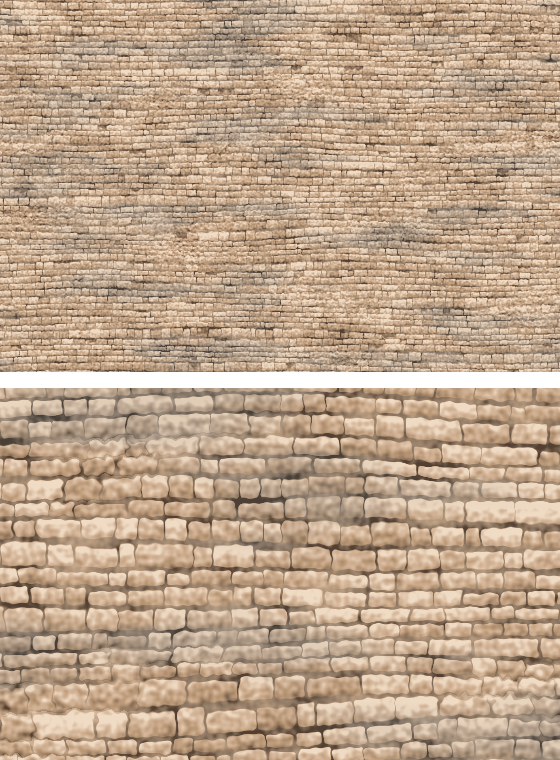
Top: the whole. Bottom: its middle third, enlarged.
Write a WebGL 2 fragment shader that draws this texture.

```glsl
#version 300 es
precision highp float;
// Weathered wall of small sandstone blocks in thin, gently wavy courses.
// Each course is split into jittered rounded boxes, lit from above, with
// gradient noise for worn edges, rubble patches, grey dust and fine grain.
uniform vec2 u_resolution;
out vec4 fragColor;

float hash(vec2 p) {
  vec3 a = fract(p.xyx * vec3(0.1031, 0.1030, 0.0973));
  a += dot(a, a.yzx + 33.33);
  return fract((a.x + a.y) * a.z);
}

float cornerSlope(vec2 cell, vec2 offset) {
  float angle = 6.2832 * hash(cell + 71.0);
  return dot(vec2(cos(angle), sin(angle)), offset);
}

// Gradient noise, roughly -1 to 1
float noise(vec2 p) {
  vec2 i = floor(p), f = p - i;
  vec2 s = f * f * f * (f * (f * 6.0 - 15.0) + 10.0);
  vec2 e = vec2(0.0, 1.0);
  float low = mix(cornerSlope(i, f), cornerSlope(i + e.yx, f - e.yx), s.x);
  float high = mix(cornerSlope(i + e, f - e), cornerSlope(i + 1.0, f - 1.0), s.x);
  return 1.5 * mix(low, high, s.y);
}

float fbm(vec2 p) {
  float sum = 0.0, amp = 0.6;
  for (int k = 0; k < 4; k++) {
    sum += amp * noise(p);
    p = p * 2.07 + 17.3;
    amp *= 0.55;
  }
  return sum;
}

// Position of the joint to the left of a block
float joint(float block, float row) {
  return block + 0.62 * (hash(vec2(block, row)) - 0.5);
}

vec3 stoneRamp(float t) {
  vec3 c = mix(vec3(0.34, 0.24, 0.17), vec3(0.58, 0.47, 0.37), smoothstep(0.0, 0.28, t));
  c = mix(c, vec3(0.72, 0.59, 0.46), smoothstep(0.24, 0.5, t));
  c = mix(c, vec3(0.81, 0.685, 0.57), smoothstep(0.46, 0.68, t));
  return mix(c, vec3(0.93, 0.85, 0.76), smoothstep(0.64, 0.98, t));
}

void main() {
  vec2 p = gl_FragCoord.xy / u_resolution.y;
  float px = 1.0 / u_resolution.y;

  // Large patches: crumbled rubble and grey dust, stretched along the courses
  float rubble = smoothstep(0.1, 0.5, fbm(p * vec2(3.0, 9.0) + 5.0));
  float grey = smoothstep(-0.1, 0.5, fbm(p * vec2(2.4, 11.0) + 31.0));

  // Worn outlines and wavy courses of uneven thickness
  vec2 w = p + (0.0016 + 0.003 * rubble) * vec2(noise(p * 110.0), noise(p * 110.0 + 43.0));
  float v = 55.0 * (w.y + 0.007 * noise(p * vec2(2.0, 4.0)) + 0.002 * noise(p * vec2(9.0, 14.0)));
  v += 0.6 * noise(vec2(p.x * 1.7, v * 0.38));
  float row = floor(v);

  // Find the block within its course
  float perUnit = mix(26.0, 40.0, hash(vec2(row, 7.0)));
  float u = w.x * perUnit + 50.0 * hash(vec2(row, 19.0)) + 0.8 * noise(vec2(p.x * 6.0, row * 1.37));
  float block = floor(u);
  if (u < joint(block, row)) block -= 1.0;
  else if (u > joint(block + 1.0, row)) block += 1.0;
  float left = joint(block, row), right = joint(block + 1.0, row);
  vec2 id = vec2(block, row);
  float toneSeed = hash(id + 113.0), sizeSeed = hash(id + 211.0);

  // Rounded box in canvas units, with a randomly lowered top
  float up = v - row;
  float top = 1.0 - 0.2 * sizeSeed * sizeSeed;
  vec2 centre = vec2((u - 0.5 * (left + right)) / perUnit, (up - 0.5 * top) / 55.0);
  vec2 halfSize = vec2(0.5 * (right - left) / perUnit, 0.5 * top / 55.0);
  halfSize -= vec2(0.0003 + 0.0014 * hash(id + 307.0), 0.0014);
  vec2 q = abs(centre) - halfSize + 0.0025;
  float d = length(max(q, 0.0)) + min(max(q.x, q.y), 0.0) - 0.0025;
  float face = 1.0 - smoothstep(-0.5 * px, 0.0003 + 0.5 * px, d);

  // Tone of the face: block variation, lit upper rim, shaded foot, grain
  float grain = 0.7 * noise(p * 175.0) + 0.6 * noise(p * vec2(80.0, 120.0) + 9.0);
  float broad = fbm(p * vec2(4.0, 8.0) + 63.0) + 0.7 * noise(p * vec2(6.0, 24.0) + 22.0);
  float tone = 0.67 + 0.26 * (toneSeed - 0.5) + 0.16 * broad;
  tone += 0.2 * smoothstep(0.45, 0.8, up) - 0.17 * (1.0 - smoothstep(0.08, 0.42, up));
  tone += 0.31 * grain;

  // Joints: dark cracks in places, dusty mortar in others
  float crack = 0.25 + 0.3 * noise(p * vec2(22.0, 38.0) + 77.0) + 0.2 * grain + 0.15 * broad;
  float cover = mix(face, 1.0, 0.5 * rubble);
  float t = mix(crack, tone, cover);

  // Rubble: small chips, each with a shadow below
  float chips = noise(p * vec2(95.0, 125.0)) - noise((p + vec2(0.0, 0.004)) * vec2(95.0, 125.0));
  t += rubble * (0.24 * chips - 0.01);

  // Broken blocks leave ragged shaded hollows under the course above
  float hollow = step(0.975, hash(id + 401.0)) * smoothstep(0.3, 0.75, up + 0.5 * noise(p * 70.0));
  t = mix(t, 0.1 + 0.15 * grain, 0.8 * hollow);

  vec3 color = stoneRamp(clamp(t, 0.0, 1.0));
  float light = dot(color, vec3(0.3, 0.59, 0.11));
  vec3 dust = light * vec3(1.09, 0.985, 0.88);
  color = mix(color, dust, clamp(0.75 * grey + 0.35 * (1.0 - cover), 0.0, 0.9));
  color *= 1.01 - 0.07 * grey;
  fragColor = vec4(color, 1.0);
}
```
